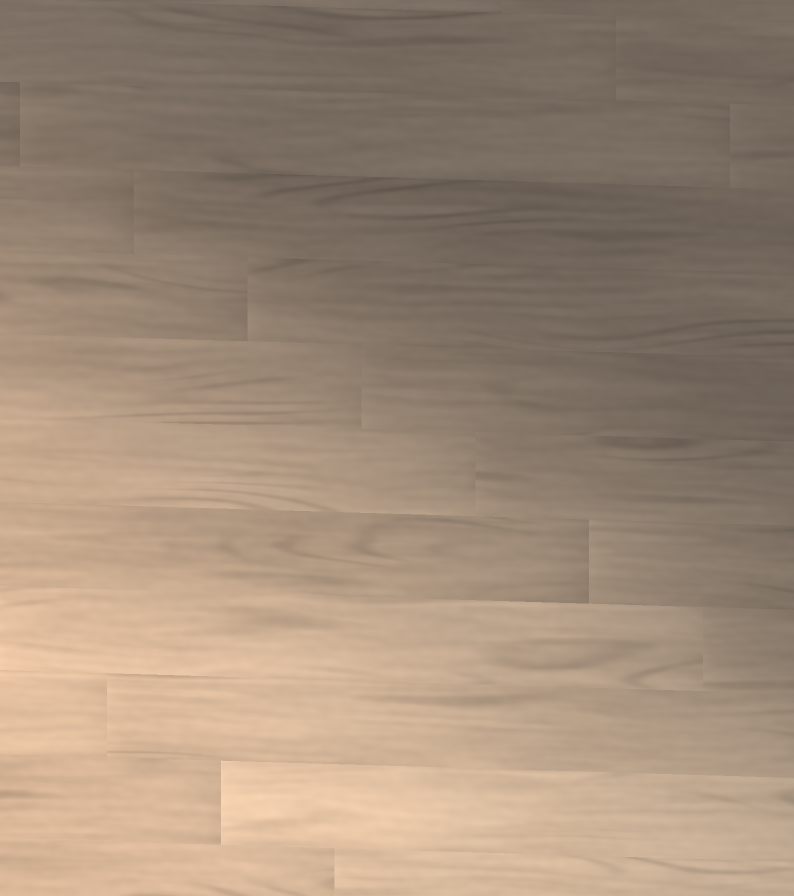
Give the GLSL for this texture, as a WebGL 2 fragment shader.

```glsl
#version 300 es
precision highp float;
// Greyed oak plank floor with stepped joints, soft grain and warm light from the lower left.
uniform vec2 u_resolution;
out vec4 fragColor;

float hash(vec2 c) {
  return fract(sin(dot(c, vec2(127.1, 311.7))) * 43758.5);
}

vec2 latticeGradient(vec2 c) {
  float a = 6.2832 * hash(c);
  return vec2(cos(a), sin(a));
}

float gradientNoise(vec2 p) {
  vec2 i = floor(p), f = p - i;
  vec2 u = f * f * f * (f * (f * 6.0 - 15.0) + 10.0);
  vec2 e = vec2(1.0, 0.0);
  float low = mix(dot(latticeGradient(i), f),
                  dot(latticeGradient(i + e), f - e), u.x);
  float high = mix(dot(latticeGradient(i + e.yx), f - e.yx),
                   dot(latticeGradient(i + 1.0), f - 1.0), u.x);
  return mix(low, high, u.y);
}

// Relative brightness of the wood inside one plank.
float woodGrain(vec2 p, vec2 seed) {
  vec2 q = p + seed;
  q.y += 0.009 * gradientNoise(q * vec2(5.0, 9.0));
  float broad = gradientNoise(q * vec2(2.2, 19.0));
  float streak = gradientNoise(q * vec2(3.6, 46.0) + 7.0);
  float fine = gradientNoise(q * vec2(14.0, 125.0) + 19.0);
  float pores = gradientNoise(q * vec2(65.0, 110.0));

  // Arched growth rings follow the contours of a stretched field
  float field = gradientNoise(q * vec2(2.4, 15.0) + 31.0);
  float rings = pow(0.5 + 0.5 * sin(field * 34.0 + streak * 2.0), 3.0);
  float figured = smoothstep(0.02, 0.38, gradientNoise(q * vec2(2.8, 13.0) + 53.0));

  float tone = 0.075 * broad + 0.055 * streak + 0.034 * fine + 0.018 * pores;
  tone -= 0.085 * figured * rings;
  tone -= 0.10 * smoothstep(0.16, 0.50, streak) * smoothstep(-0.15, 0.3, field);
  tone += 0.05 * smoothstep(0.22, 0.5, -streak);
  return tone;
}

float planks(vec2 p) {
  // Rows lean slightly; each joint steps sideways from the row above
  float v = (1.0 - p.y - 0.03 * p.x + 0.0026) / 0.0938;
  float row = floor(v);
  float u = (p.x - 0.6875 - 0.127 * row) / 0.792;
  float column = floor(u);
  vec2 id = vec2(column, row);
  vec2 seed = 40.0 * vec2(hash(id + 3.7), hash(id + 11.3));

  float tone = woodGrain(vec2(p.x, p.y + 0.03 * p.x), seed);
  tone += 0.075 * (hash(id + 23.1) - 0.5);

  // Pale worn lip below each seam, faint shade above it
  float down = fract(v) * 0.0938;
  float wear = smoothstep(-0.15, 0.35, gradientNoise(vec2(p.x * 4.0, row * 5.3)));
  tone += 0.035 * wear * exp(-pow((down - 0.004) / 0.003, 2.0));
  tone -= 0.030 * wear * exp(-pow((0.0938 - down) / 0.004, 2.0));

  // Butt joint: darker plank end meeting a lighter plank start
  float along = fract(u) * 0.792;
  tone += 0.035 * exp(-along / 0.018);
  tone -= 0.035 * exp(-(0.792 - along) / 0.025);
  return tone;
}

vec3 lighting(vec2 uv) {
  float reach = 1.0 - uv.y - 0.32 * uv.x - 0.16 * uv.x * uv.x;
  float light = smoothstep(-0.06, 0.78, reach);
  vec3 shade = vec3(0.455, 0.408, 0.364);
  vec3 glow = mix(vec3(0.875, 0.735, 0.610), vec3(0.850, 0.745, 0.635), uv.x);
  return mix(shade, glow, light);
}

void main() {
  // Four samples smooth the plank edges
  float tone = 0.0;
  for (int i = 0; i < 4; i++) {
    vec2 offset = vec2(i % 2, i / 2) * 0.5 - 0.25;
    tone += 0.25 * planks((gl_FragCoord.xy + offset) / u_resolution.y);
  }
  vec3 color = lighting(gl_FragCoord.xy / u_resolution) * (1.0 + 1.25 * tone);
  fragColor = vec4(clamp(color, 0.0, 1.0), 1.0);
}
```
